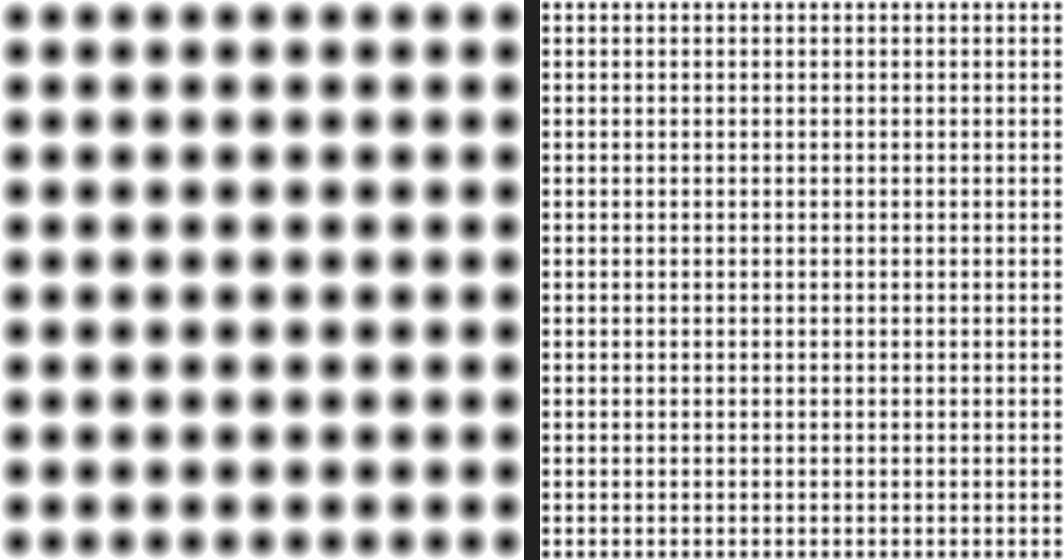
Left: one tile. Right: repeated 3 by 3.
Write a WebGL 2 fragment shader that draws this pattern.

```glsl
#version 300 es
precision highp float;
// Square grid of soft round dots, each fading evenly from a black centre to white.
// The canvas is cut into a whole number of cells with fract, so it tiles;
// the distance to the cell centre drives a linear radial gradient.

#define REPEATS vec2(15.0, 16.0)  // dots across and down
#define DOT_RADIUS 0.507          // distance where the fade ends, in cells
#define CORE_COLOR vec3(0.0)
#define PAPER_COLOR vec3(1.0)

uniform vec2 u_resolution;
out vec4 fragColor;

// Linear fade: 0 at the dot centre, 1 from the rim outwards.
float dotFade(vec2 fromCenter) {
    return clamp(length(fromCenter) / DOT_RADIUS, 0.0, 1.0);
}

void main() {
    // Repeat the cell; the origin is moved to its centre.
    vec2 grid = gl_FragCoord.xy / u_resolution * REPEATS;
    vec2 fromCenter = fract(grid) - 0.5;

    // Average four samples per pixel to smooth the tip and the rim.
    vec2 pixel = REPEATS / u_resolution;
    float fade = 0.0;
    for (int i = 0; i < 4; i++) {
        vec2 offset = vec2(i % 2, i / 2) * 0.5 - 0.25;
        fade += 0.25 * dotFade(fromCenter + offset * pixel);
    }

    fragColor = vec4(mix(CORE_COLOR, PAPER_COLOR, fade), 1.0);
}
```
